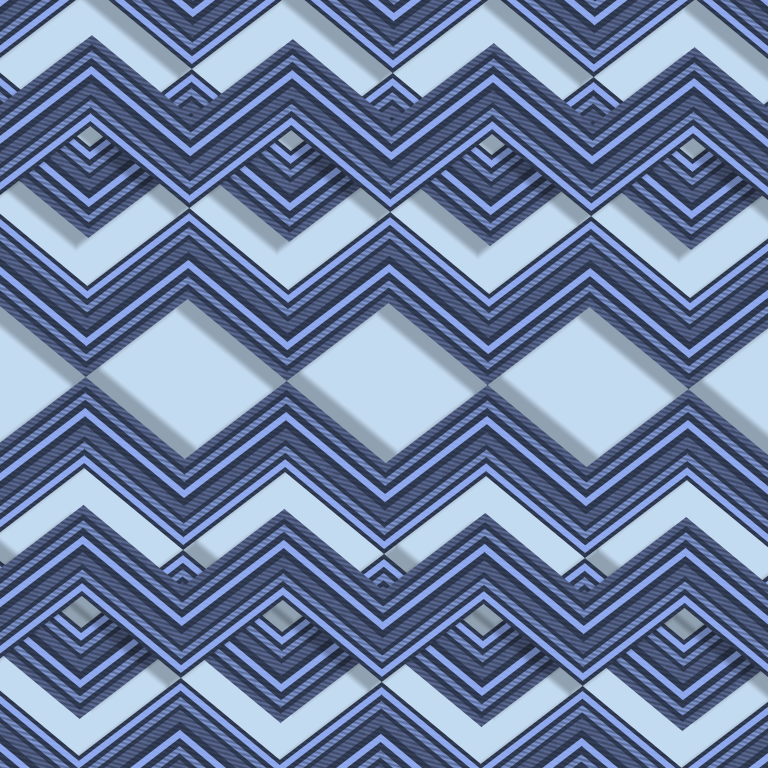
Reproduce this pattern procedurally as a WebGL 1 fragment shader.

```glsl
precision highp float;
// Woven zigzag ribbons in slate and periwinkle, overlapping on pale blue with soft shadows.
uniform vec2 u_resolution;

const float THICK = 0.1185; // vertical thickness of a ribbon
const float RISE = 0.1042;  // height of one zigzag slope

float hash(vec2 p) {
  return fract(sin(dot(p, vec2(127.1, 311.7))) * 43758.5453);
}

// Depth below the top edge of a ribbon, with y pointing down.
float ribbonDepth(vec2 p, float top, float odd) {
  float u = (p.x + 0.018 * p.y - 0.1205) / 0.2617 + 0.5 * odd;
  float v = p.y - 0.02 * p.x + 0.0023;
  return v - top - RISE * 2.0 * abs(fract(u + 0.5) - 0.5);
}

float cover(float depth, float soft) {
  return smoothstep(-soft, soft, min(depth, THICK - depth));
}

float bar(float t, float a, float b, float soft) {
  return smoothstep(a - soft, a + soft, t) * (1.0 - smoothstep(b - soft, b + soft, t));
}

// Stripe colours across a ribbon, t from 0 to 1.
vec3 stripes(float t, float soft, float weave) {
  vec3 slate = vec3(0.30, 0.35, 0.49) * (1.0 + 0.17 * weave);
  vec3 middle = vec3(0.43, 0.51, 0.71) * (1.0 + 0.16 * weave);
  vec3 bright = vec3(0.56, 0.66, 0.93) * (1.0 + 0.015 * weave);
  vec3 color = vec3(0.18, 0.22, 0.31) * (1.0 + 0.10 * weave);
  color = mix(color, slate, bar(t, -0.1, 0.10, soft) + bar(t, 0.52, 0.65, soft));
  color = mix(color, middle, bar(t, 0.17, 0.25, soft) + bar(t, 0.71, 0.79, soft));
  return mix(color, bright, bar(t, 0.34, 0.43, soft) + bar(t, 0.86, 0.945, soft));
}

void main() {
  vec2 p = gl_FragCoord.xy / u_resolution;
  p.y = 1.0 - p.y;
  float soft = 0.8 / u_resolution.y;

  // Fine slanted ribs with slight thread variation
  float weave = sin(6.2832 * (p.y * 170.0 - p.x * 48.0));
  weave += 0.5 * (hash(floor(p * vec2(120.0, 170.0))) - 0.5);

  vec3 color = vec3(0.765, 0.857, 0.942);

  // Groups of four touching ribbons, each group overlapping the one above
  for (int i = 0; i < 12; i++) {
    float n = float(i);
    float group = floor((n + 0.5) / 4.0);
    float odd = mod(n, 2.0);
    float top = 0.0456 + 0.612 * (group - 1.0) + 0.2227 * (n - 4.0 * group);
    top -= 0.0145 * (1.0 - step(0.5, group));

    // Shadow falls to the lower left, or the upper right for two ribbons
    float side = (i == 6 || i == 7) ? -1.0 : 1.0;
    vec2 shift = side * vec2(-0.0160, 0.0128);
    color *= 1.0 - 0.26 * cover(ribbonDepth(p - shift, top, odd), 0.0075);

    float depth = ribbonDepth(p, top, odd);
    float t = depth / THICK;
    t = mix(t, 1.0 - t, odd);
    color = mix(color, stripes(t, soft / THICK, weave), cover(depth, soft));
  }

  gl_FragColor = vec4(color, 1.0);
}
```
